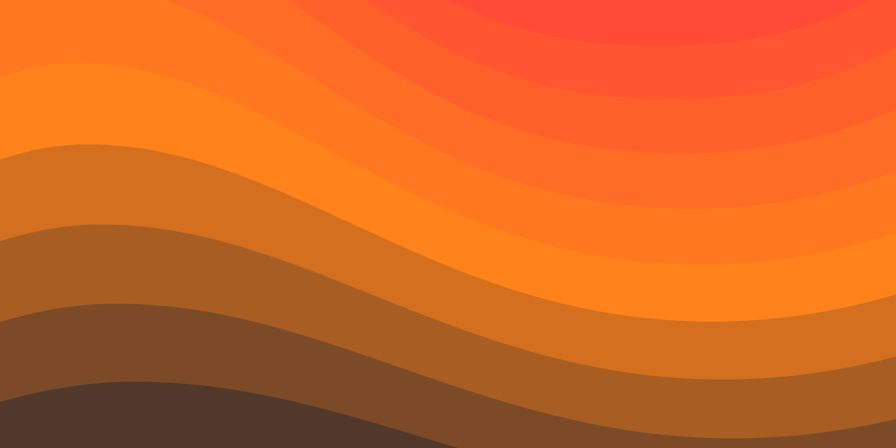
Give the GLSL for this background, as a Shadertoy shader.

```glsl
// Stacked wavy bands rising from dark brown hills through orange to a red sky.

// Height of the wave that forms the top edge of a band, in canvas heights.
float waveHeight(float x, float band) {
    const float PI = 3.14159265;
    float crestX = 0.05 + 0.25 * exp(-0.18 * band);
    float troughX = 1.66 - 0.0235 * band;
    float crestY = 0.148 + 0.173 * band + 0.0012 * band * band;
    float troughY = -0.112 + 0.1345 * band - 0.00105 * band * band;

    // Phase is 0 at the crest and 1 at the trough; the left shoulder is steeper
    float phase = (x - crestX) / (troughX - crestX);
    phase *= phase < 0.0 ? 1.2 : 1.0;

    // The second harmonic sharpens the crest and widens the trough
    float skew = 0.02 + 0.017 * band;
    float fall = 0.5 - 0.5 * cos(PI * phase)
               + skew * (0.5 - 0.5 * cos(2.0 * PI * phase));
    return mix(crestY, troughY, fall);
}

// Brown to orange over the lower bands, orange to red over the upper ones.
vec3 bandColor(float band) {
    vec3 brown = vec3(0.317, 0.218, 0.163);
    vec3 orange = vec3(1.0, 0.51, 0.10);
    vec3 red = vec3(1.0, 0.29, 0.21);
    return band < 4.0 ? mix(brown, orange, band / 4.0)
                      : mix(orange, red, (band - 4.0) / 5.0);
}

void mainImage(out vec4 fragColor, in vec2 fragCoord) {
    vec2 p = fragCoord / iResolution.y;
    vec3 color = bandColor(0.0);

    // Lay each higher band over the area above its wave
    for (int i = 0; i < 9; i++) {
        float band = float(i);
        float above = p.y - waveHeight(p.x, band);
        float soft = 0.7 * fwidth(above);
        color = mix(color, bandColor(band + 1.0), smoothstep(-soft, soft, above));
    }
    fragColor = vec4(color, 1.0);
}
```
